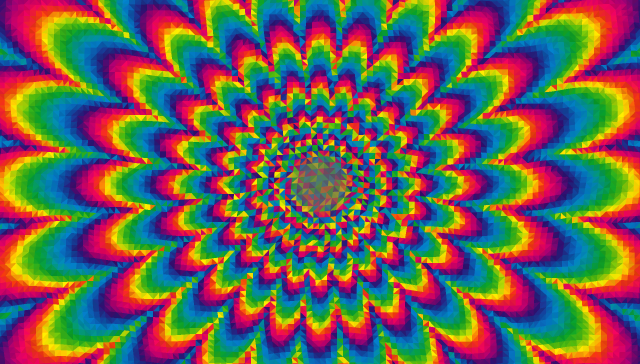
A Shadertoy shader for this background:

```glsl
const float TAU = 6.2831853;

vec2 hash2(vec2 p) {
    vec3 q = fract(p.xyx * vec3(0.1031, 0.1030, 0.0973));
    q += dot(q, q.yzx + 33.33);
    return fract((q.xx + q.yz) * q.zy);
}

// Cyclic rainbow, ordered from the tip of a petal inward
vec3 rainbow(float t) {
    vec3 ramp[10] = vec3[10](
        vec3(0.98, 0.89, 0.00), vec3(0.32, 0.72, 0.05),
        vec3(0.03, 0.61, 0.16), vec3(0.01, 0.57, 0.54),
        vec3(0.01, 0.49, 0.77), vec3(0.06, 0.28, 0.62),
        vec3(0.18, 0.06, 0.43), vec3(0.66, 0.00, 0.43),
        vec3(0.91, 0.01, 0.36), vec3(0.92, 0.22, 0.05));
    float x = fract(t) * 10.0;
    int i = int(x) % 10;
    return mix(ramp[i], ramp[(i + 1) % 10], fract(x));
}

// Log-spaced rings with 24 rounded scallops around the centre
float petalPhase(vec2 p) {
    float across = 2.0 * fract(atan(p.y, p.x) * 24.0 / TAU + 0.5) - 1.0;
    float scallop = 1.0 - pow(max(1.0 - across * across, 0.0), 0.62);
    return log(0.865 / max(length(p), 0.003)) / 0.392 - 0.68 * scallop;
}

// Layered sines that bend the mesh
vec2 bend(vec2 p) {
    return 0.010 * sin(p.yx * 8.0 + vec2(0.5, 1.2)) + 0.003 * sin(p.yx * 31.0 + p * 17.0);
}

// Mesh of split squares: xy is the triangle centre, zw its random pair
vec4 triangleMesh(vec2 p) {
    vec2 q = (p - bend(p)) * 62.0;
    vec2 cell = floor(q);
    vec2 f = q - cell;
    float flip = step(0.5, hash2(cell + 200.0).x);
    f.x = mix(f.x, 1.0 - f.x, flip);
    float side = step(f.x, f.y);
    vec2 middle = mix(vec2(2.0, 1.0), vec2(1.0, 2.0), side) / 3.0;
    middle.x = mix(middle.x, 1.0 - middle.x, flip);
    vec2 site = (cell + middle) / 62.0;
    return vec4(site + bend(site), hash2(cell + 300.0 + side * 157.0));
}

vec3 pattern(vec2 p) {
    vec4 tile = triangleMesh(p);
    float radius = length(tile.xy);
    float scatter = (tile.z - 0.5) * (0.03 + 1.2 * exp(-radius * 22.0));
    vec3 color = rainbow(petalPhase(tile.xy) + scatter);
    color *= 0.94 + 0.12 * tile.w;

    // Muted grey core
    float core = smoothstep(0.10, 0.05, length(p));
    return mix(color, vec3(0.46, 0.43, 0.34), 0.65 * core);
}

void mainImage(out vec4 fragColor, in vec2 fragCoord) {
    vec3 color = vec3(0.0);

    // 3 x 3 supersampling softens the tile edges
    for (int y = -1; y <= 1; y++)
    for (int x = -1; x <= 1; x++) {
        vec2 pos = fragCoord + vec2(x, y) / 3.0;
        color += pattern((pos - vec2(0.5, 0.493) * iResolution.xy) / iResolution.y);
    }
    fragColor = vec4(color / 9.0, 1.0);
}
```
